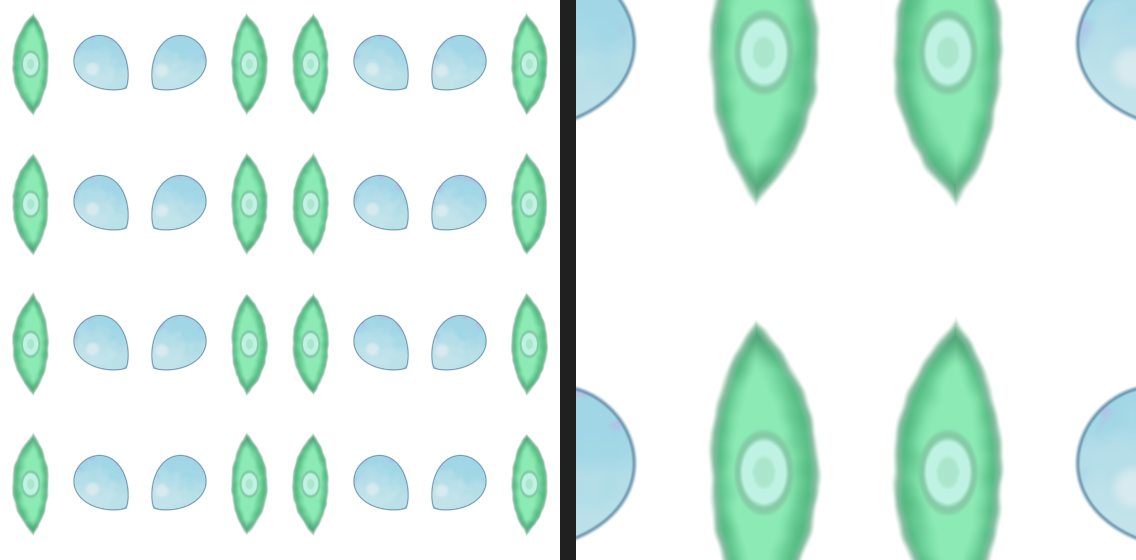
Left, the full canvas; right, a detail of the centre.
Give the GLSL for this pattern, as a three.js fragment shader.

```glsl
// Rows of green leaves and pale blue drops on white: each cell holds a leaf and a
// drop beside their mirror image. Shapes are implicit curves divided by their
// gradient to give distances; wrapping gradient noise mottles the fills.
varying vec2 vUv;

// Layout: one unit is a row height, a mirrored cell is two units wide
const float ROWS = 4.0;
const float SOFT = 0.006;
const float NOISE_CELLS = 64.0;

// Leaf
const vec2 LEAF_CENTRE = vec2(0.238, 0.542);
const float LEAF_HEIGHT = 0.358;
const float LEAF_OUTER = 0.146;
const float LEAF_INNER = 0.106;
const float LEAF_POWER = 2.3;
const float RIM_WIDTH = 0.015;
const vec2 EYE_CENTRE = vec2(0.219, 0.542);
const vec2 EYE_RADII = vec2(0.066, 0.094);

// Drop
const vec2 DROP_TIP = vec2(0.903, 0.369);
const vec2 DROP_AXIS = vec2(-0.702, 0.712);
const float DROP_LENGTH = 0.458;
const float DROP_WIDTH = 0.936;
const float DROP_POWER = 0.56;
const float OUTLINE = 0.006;
const vec2 GLINT_LEFT = vec2(0.661, 0.505);
const vec2 GLINT_RIGHT = vec2(1.156, 0.495);

// Colours
const vec3 PAPER = vec3(1.0);
const vec3 LEAF_LIGHT = vec3(0.55, 0.92, 0.71);
const vec3 LEAF_DARK = vec3(0.33, 0.73, 0.51);
const vec3 LEAF_TIP = vec3(0.29, 0.58, 0.43);
const vec3 LEAF_RIM = vec3(0.51, 0.74, 0.62);
const vec3 EYE_RING = vec3(0.51, 0.78, 0.64);
const vec3 EYE_PALE = vec3(0.75, 0.95, 0.89);
const vec3 EYE_CORE = vec3(0.67, 0.90, 0.80);
const vec3 DROP_TOP = vec3(0.63, 0.84, 0.90);
const vec3 DROP_BASE = vec3(0.73, 0.88, 0.91);
const vec3 DROP_LINE = vec3(0.36, 0.53, 0.63);
const vec3 LAVENDER = vec3(0.70, 0.76, 0.91);
const vec3 GLINT = vec3(0.85, 0.92, 0.94);

// Unit gradient at a lattice point, wrapped to the canvas
vec2 gradientAt(vec2 lattice) {
  vec2 p = mod(lattice, NOISE_CELLS);
  float angle = 6.2832 * fract(sin(dot(p, vec2(127.1, 311.7))) * 4375.85);
  return vec2(cos(angle), sin(angle));
}

float gradientNoise(vec2 p) {
  vec2 i = floor(p), f = fract(p);
  vec2 u = f * f * f * (f * (f * 6.0 - 15.0) + 10.0);
  vec2 e = vec2(1.0, 0.0);
  float low = mix(dot(gradientAt(i), f), dot(gradientAt(i + e), f - e), u.x);
  float high = mix(dot(gradientAt(i + e.yx), f - e.yx),
                   dot(gradientAt(i + 1.0), f - 1.0), u.x);
  return mix(low, high, u.y);
}

// Coverage of the region where the distance is negative
float fill(float d) {
  return 1.0 - smoothstep(-SOFT, SOFT, d);
}

// Lopsided lens: x is the signed distance, y the depth from 0 at rim to 1 inside
vec2 leafShape(vec2 p) {
  float halfWidth = p.x < 0.0 ? LEAF_OUTER : LEAF_INNER;
  float t = abs(p.y) / LEAF_HEIGHT;
  float f = abs(p.x) / halfWidth + pow(t, LEAF_POWER) - 1.0;
  vec2 slope = vec2(1.0 / halfWidth, LEAF_POWER * pow(t, LEAF_POWER - 1.0) / LEAF_HEIGHT);
  return vec2(f / length(slope), -f);
}

// Pointed drop: s runs from the tip along the axis, w across it
float dropDistance(vec2 p) {
  vec2 q = (p - DROP_TIP) / DROP_LENGTH;
  float s = dot(q, DROP_AXIS);
  float w = dot(q, vec2(DROP_AXIS.y, -DROP_AXIS.x));
  float k = DROP_WIDTH * DROP_WIDTH * pow(abs(s) + 1e-5, DROP_POWER);
  float f = w * w - k * s * (1.0 - s);
  vec2 slope = vec2(k * (1.0 + DROP_POWER - (2.0 + DROP_POWER) * s), 2.0 * w);
  return DROP_LENGTH * f / (length(slope) + 1e-3);
}

vec3 paintLeaf(vec3 base, vec2 p, float mottle) {
  vec2 leaf = leafShape(p - LEAF_CENTRE);
  float d = leaf.x + 0.008 * mottle;
  vec3 body = mix(LEAF_DARK, LEAF_LIGHT, smoothstep(0.05, 0.6, leaf.y + 0.12 * mottle));
  float tip = smoothstep(0.68, 1.0, abs(p.y - LEAF_CENTRE.y) / LEAF_HEIGHT);
  body = mix(body, LEAF_TIP, 0.75 * tip);
  body = mix(body, LEAF_RIM, smoothstep(-1.6 * RIM_WIDTH, -0.3 * RIM_WIDTH, d));
  // Nested ovals of the eye
  float eye = (length((p - EYE_CENTRE) / EYE_RADII) - 1.0) * EYE_RADII.x;
  body = mix(body, EYE_RING, 0.85 * fill(eye - 0.004));
  body = mix(body, EYE_PALE, fill(eye + 0.011));
  body = mix(body, EYE_CORE, fill(eye + 0.040));
  return mix(base, body, 1.0 - smoothstep(-0.009, 0.010, d));
}

vec3 paintDrop(vec3 base, vec2 p, float glintDistance, float mottle) {
  float d = dropDistance(p);
  vec3 body = mix(DROP_BASE, DROP_TOP, smoothstep(0.42, 0.65, p.y + 0.06 * mottle));
  // Faint halo and bright glint
  body = mix(body, GLINT, 0.25 * (1.0 - smoothstep(0.12, 0.20, glintDistance + 0.05 * mottle)));
  body = mix(body, GLINT, 0.9 * (1.0 - smoothstep(0.025, 0.065, glintDistance)));
  float nearEdge = smoothstep(-0.05, -0.01, d) * smoothstep(0.5, 0.65, p.y);
  body = mix(body, LAVENDER, nearEdge * smoothstep(0.05, 0.35, mottle));
  body = mix(body, DROP_LINE, 0.85 * smoothstep(-OUTLINE - SOFT, -0.5 * OUTLINE, d));
  return mix(base, body, fill(d));
}

void main() {
  vec2 cell = vec2(mod(vUv.x * ROWS, 2.0), fract(vUv.y * ROWS));
  vec2 folded = vec2(1.0 - abs(cell.x - 1.0), cell.y);
  float mottle = gradientNoise(vUv * NOISE_CELLS);
  float glint = distance(cell, cell.x < 1.0 ? GLINT_LEFT : GLINT_RIGHT);
  vec3 color = paintLeaf(PAPER, folded, mottle);
  color = paintDrop(color, folded, glint, mottle);
  gl_FragColor = vec4(color, 1.0);
}
```
